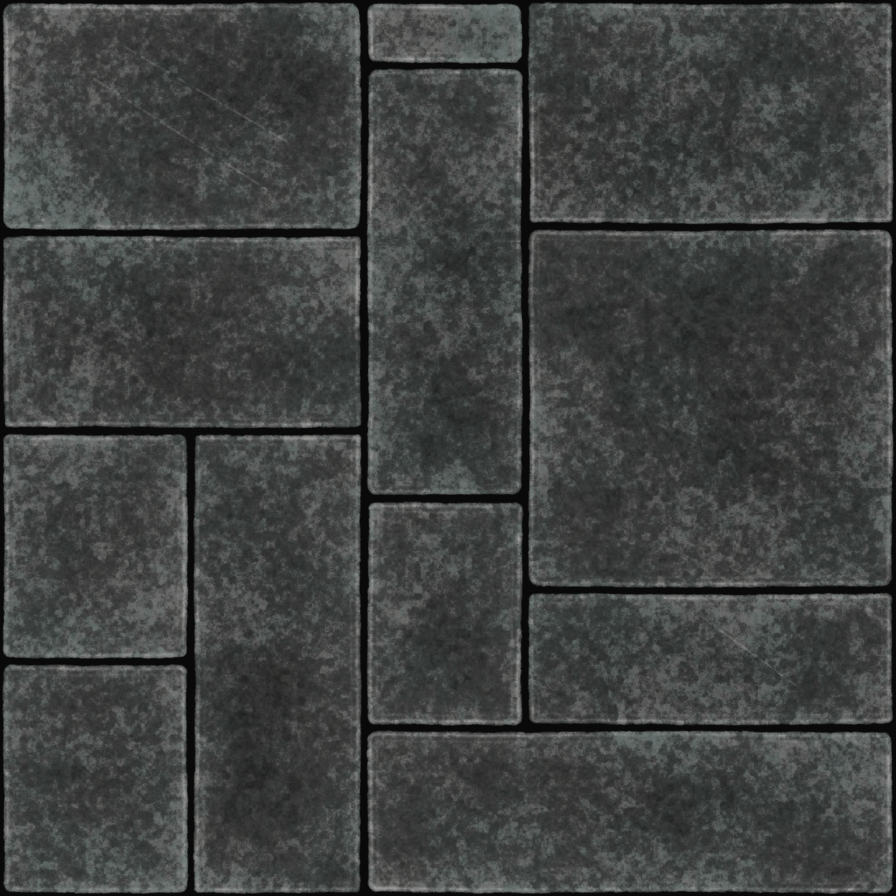
Reproduce this texture procedurally as a three.js fragment shader.

```glsl
// Worn dark slate paving: twelve slabs with black joints, pale chipped rims and mottling.
// Successive straight cuts find the slab under each point; a rounded box shapes it,
// and layered cellular noise gives the stains, scuffs and grain.
varying vec2 vUv;

const vec3 JOINT_COLOR = vec3(0.035, 0.036, 0.035);
const vec3 TEAL_TINT = vec3(0.935, 1.020, 1.000);
const vec3 WARM_TINT = vec3(1.010, 1.010, 1.000);
const float STONE_LEVEL = 0.235;
const float JOINT_HALF = 0.0043;
const float EDGE_SOFT = 0.0013;
const float RIM_INSET = 0.0036;
const float RIM_WIDTH = 0.0020;
const float WEAR_REACH = 0.020;
const float PATCH_SCALE = 8.0;
const float GRAIN_SCALE = 120.0;
const float PATCH_STRENGTH = 0.12;
const float GRAIN_STRENGTH = 0.15;
const float SCUFF_STRENGTH = 0.09;

vec2 hash2(vec2 p) {
  vec3 q = fract(vec3(p.xyx) * vec3(0.1031, 0.1030, 0.0973));
  q += dot(q, q.yzx + 33.33);
  return fract((q.xx + q.yz) * q.zy);
}

// Cellular noise: two random values per cell, blended by distance to jittered points.
vec2 cells(vec2 p) {
  vec2 base = floor(p), sum = vec2(0.0);
  float total = 0.0;
  for (int j = -1; j <= 1; j++) {
    for (int i = -1; i <= 1; i++) {
      vec2 cell = base + vec2(float(i), float(j));
      vec2 away = cell + 0.15 + 0.7 * hash2(cell) - p;
      float weight = exp(-6.0 * dot(away, away));
      sum += weight * hash2(cell + 37.0);
      total += weight;
    }
  }
  return sum / total;
}

vec2 layeredCells(vec2 p) {
  vec2 sum = vec2(0.0);
  float amp = 0.5, total = 0.0;
  for (int i = 0; i < 3; i++) {
    sum += amp * cells(p);
    total += amp;
    p = p * 2.13 + 17.3;
    amp *= 0.72;
  }
  return sum / total;
}

// Each cut keeps the side of the slab (left, bottom, right, top) that holds p.
void cutX(inout vec4 slab, vec2 p, float at) {
  if (p.x < at) slab.z = at; else slab.x = at;
}
void cutY(inout vec4 slab, vec2 p, float at) {
  if (p.y < at) slab.w = at; else slab.y = at;
}

vec4 findSlab(vec2 p) {
  vec4 slab = vec4(0.0, 0.0, 1.0, 1.0);
  cutX(slab, p, 0.4065);
  if (p.x < 0.4065) {
    cutY(slab, p, 0.519);
    if (p.y > 0.519) cutY(slab, p, 0.740);
    else {
      cutX(slab, p, 0.213);
      if (p.x < 0.213) cutY(slab, p, 0.262);
    }
  } else {
    cutY(slab, p, 0.1875);
    if (p.y > 0.1875) {
      cutX(slab, p, 0.5865);
      bool narrow = p.x < 0.5865;
      cutY(slab, p, narrow ? 0.4435 : 0.341);
      if (p.y > (narrow ? 0.4435 : 0.341)) cutY(slab, p, narrow ? 0.9265 : 0.747);
    }
  }
  return slab;
}

float scratch(vec2 p, vec2 a, vec2 b) {
  vec2 ab = b - a;
  float t = clamp(dot(p - a, ab) / dot(ab, ab), 0.0, 1.0);
  return 1.0 - smoothstep(0.0004, 0.0022, length(p - a - t * ab));
}

void main() {
  vec2 p = vUv;
  vec4 slab = findSlab(p);
  vec2 center = 0.5 * (slab.xy + slab.zw), size = 0.5 * (slab.zw - slab.xy);
  vec2 seed = hash2(floor(center * 613.0));

  // Slab outline, uneven by layered sines
  vec2 q = p - center + 0.0007 * sin(p.yx * vec2(21.0, 17.0) + seed * 6.28);
  q += 0.0003 * sin(p.yx * vec2(83.0, 97.0) + seed.yx * 9.0);
  float radius = 0.004 + 0.008 * seed.x;
  vec2 corner = abs(q) - size + JOINT_HALF + radius;
  float depth = radius - length(max(corner, 0.0)) - min(max(corner.x, corner.y), 0.0);

  // Mottling: broad patches, fine grain, one dark stain per slab
  vec2 broad = layeredCells(p * PATCH_SCALE + seed * 40.0);
  vec2 grain = layeredCells(p * GRAIN_SCALE + seed * 90.0);
  vec2 fromStain = (q - size * (seed - 0.5) * 0.7) / (size * 0.65);
  float stain = exp(-dot(fromStain, fromStain));
  float wear = exp(-max(depth, 0.0) / WEAR_REACH);
  float scuff = smoothstep(0.50, 0.78, 0.55 * grain.x + 0.45 * broad.x + 0.14 * wear);
  float level = STONE_LEVEL + 0.02 * (seed.y - 0.5) + PATCH_STRENGTH * (broad.x - 0.5);
  level += GRAIN_STRENGTH * (grain.x - 0.5) + SCUFF_STRENGTH * scuff;
  level += 0.05 * wear - 0.025 * stain;

  // Chipped rim, faint inner line, corner creases and long scratches
  float rimPos = (depth - RIM_INSET) / RIM_WIDTH;
  float innerPos = (depth - 0.0105) / 0.0015;
  float patchy = smoothstep(0.30, 0.70, 0.5 * (grain.y + broad.y));
  level += 0.15 * exp(-rimPos * rimPos) * (0.15 + patchy);
  level += 0.05 * exp(-innerPos * innerPos) * patchy;
  vec2 inset = size - abs(q);
  float creasePos = (inset.x + inset.y - 0.045 - 0.02 * seed.x) / 0.003;
  float creased = step(0.55, hash2(sign(q) * 5.0 + seed * 71.0).x);
  level += 0.07 * creased * exp(-creasePos * creasePos) * patchy;
  float scratches = scratch(p, vec2(0.135, 0.950), vec2(0.320, 0.842));
  scratches += scratch(p, vec2(0.105, 0.912), vec2(0.308, 0.782));
  scratches += scratch(p, vec2(0.775, 0.318), vec2(0.888, 0.235));
  level += 0.09 * scratches * smoothstep(0.25, 0.55, grain.y);

  vec3 tint = mix(TEAL_TINT, WARM_TINT, smoothstep(0.30, 0.66, 0.5 * (broad.y + grain.y)));
  vec3 stone = max(level, 0.09) * tint;
  float cover = smoothstep(-EDGE_SOFT, EDGE_SOFT, depth + 0.002 * (grain.y - 0.5));
  gl_FragColor = vec4(mix(JOINT_COLOR, stone, cover), 1.0);
}
```
